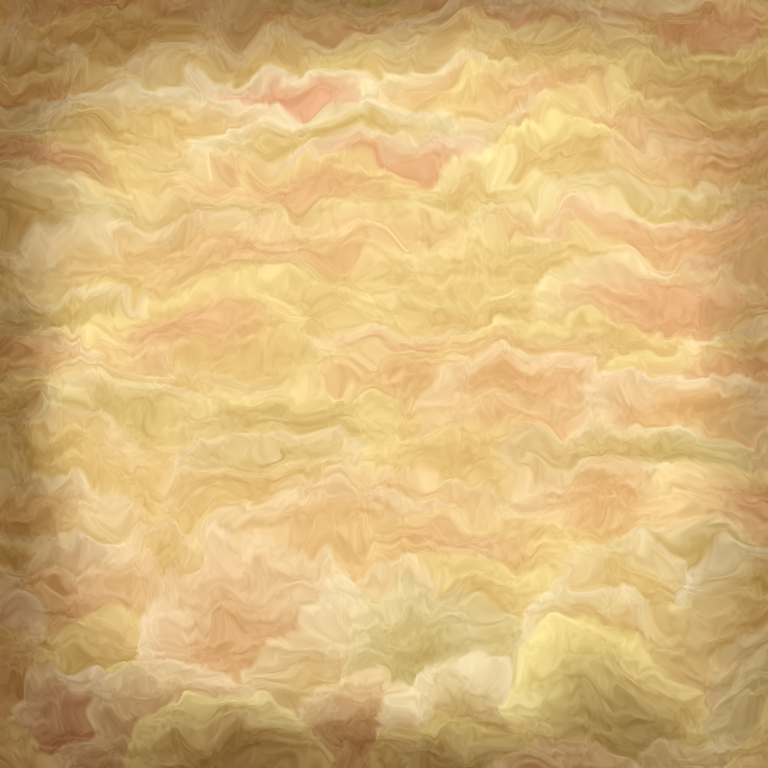
Write a WebGL 2 fragment shader that draws this background.

```glsl
#version 300 es
precision highp float;

uniform vec2 u_resolution;
out vec4 fragColor;

const int ROWS = 22;
const vec3 GOLD = vec3(0.89, 0.74, 0.46);
const vec3 OLIVE = vec3(0.80, 0.70, 0.42);
const vec3 PEACH = vec3(0.91, 0.70, 0.48);
const vec3 ROSE = vec3(0.88, 0.59, 0.45);
const vec3 LEMON = vec3(0.99, 0.91, 0.60);
const vec3 CREAM = vec3(0.98, 0.91, 0.76);
const vec3 EDGE_SHADE = vec3(0.55, 0.48, 0.37);

float hash(vec2 p) {
  return fract(sin(dot(p, vec2(127.1, 311.7))) * 43758.5453);
}

float noise(vec2 p) {
  vec2 cell = floor(p);
  vec2 f = fract(p);
  f = f * f * (3.0 - 2.0 * f);
  float low = mix(hash(cell), hash(cell + vec2(1.0, 0.0)), f.x);
  float high = mix(hash(cell + vec2(0.0, 1.0)), hash(cell + 1.0), f.x);
  return mix(low, high, f.y);
}

vec2 warp(vec2 p, float frequency, float amount) {
  vec2 s = p * frequency;
  return p + amount * (vec2(noise(s), noise(s + 19.7)) - 0.5);
}

vec3 bodyColor(float pick) {
  vec3 color = mix(OLIVE, GOLD, smoothstep(0.0, 0.25, pick));
  color = mix(color, PEACH, smoothstep(0.45, 0.7, pick));
  return mix(color, ROSE, smoothstep(0.82, 1.0, pick));
}

// One billow: bright upper rim, deeper body, fading away below
vec3 addMound(vec3 under, vec2 offset, vec2 size, vec2 id, float near) {
  float pick = hash(id + 5.3);
  float rimPick = hash(id + 9.1);
  float radius = length(vec2(offset.x, max(offset.y, 0.0)) / size);
  float depth = (1.0 - radius) * size.y;

  vec3 body = bodyColor(pick) * mix(1.0, 0.88, near);
  vec3 rim = mix(LEMON, CREAM, smoothstep(0.25, 0.75, rimPick));
  rim = mix(rim, body, 0.45 * hash(id + 2.7));
  vec3 color = mix(rim, body, smoothstep(0.0, size.y * 0.75, depth));
  color += 0.05 * exp(-abs(depth - 0.004) / 0.004);

  float cover = smoothstep(0.0, 0.009, depth);
  cover *= smoothstep(-1.3, 0.1, offset.y / size.y);
  return mix(under, color, cover * mix(0.6, 1.0, hash(id + 7.9)));
}

// A row of jittered billows, overlapping from left to right
vec3 addRow(vec3 under, vec2 p, float row, float t) {
  float near = smoothstep(0.7, 0.98, t);
  float baseline = mix(1.01, -0.04, mix(t, t * t, 0.35));
  float spacing = mix(0.24, 0.20, near);
  float x = p.x / spacing + hash(vec2(row, 3.1));
  for (int k = -1; k <= 1; k++) {
    vec2 id = vec2(floor(x) + float(k), row);
    float center = id.x + 0.5 + 0.6 * (hash(id) - 0.5);
    float lift = 0.045 * (hash(id + 1.7) - 0.5);
    vec2 size = vec2(spacing * mix(0.5, 0.95, hash(id + 4.4)),
                     mix(0.052, 0.125, near) * mix(0.7, 1.25, hash(id + 6.2)));
    size.x = mix(size.x, size.y * 1.05, near * 0.8);
    vec2 offset = vec2((x - center) * spacing, p.y - baseline - lift);
    under = addMound(under, offset, size, id, near);
  }
  return under;
}

float edgeShade(vec2 p) {
  vec2 fall = 4.0 * p * (1.0 - p);
  float shade = 1.0 - smoothstep(0.0, 0.42, fall.x * fall.y);
  return shade * mix(0.95, 0.6, smoothstep(0.3, 1.0, p.x));
}

void main() {
  vec2 p = gl_FragCoord.xy / u_resolution;

  // Curling distortion from broad to fine
  vec2 q = warp(p, 7.0, 0.05);
  q = warp(q, 24.0, 0.032);
  q = warp(q, 60.0, 0.015);
  q = warp(q, 130.0, 0.006);

  // Billows from far to near
  vec3 color = mix(GOLD, LEMON, 0.5 * noise(q * vec2(3.0, 9.0)));
  for (int i = 0; i < ROWS; i++) {
    color = addRow(color, q, float(i), float(i) / float(ROWS - 1));
  }

  // Broad tint and a light middle
  float glow = exp(-6.0 * dot(p - vec2(0.52, 0.55), p - vec2(0.52, 0.55)));
  color = mix(color, LEMON, 0.22 * glow);
  color = mix(color, PEACH, 0.28 * smoothstep(0.5, 0.85, noise(q * vec2(4.0, 7.0) + 31.0)));

  // Fine strata and grain
  float shade = edgeShade(clamp(p + 0.8 * (q - p), 0.0, 1.0));
  float strata = noise(q * vec2(28.0, 130.0)) - 0.5;
  float grain = noise(q * 210.0 + 11.0) - 0.5;
  color += (0.09 * strata + 0.06 * grain) * (1.0 + shade) * vec3(0.8, 1.0, 1.1);

  color *= mix(vec3(1.0), EDGE_SHADE, shade * 0.85);
  fragColor = vec4(clamp(color, 0.0, 1.0), 1.0);
}
```
